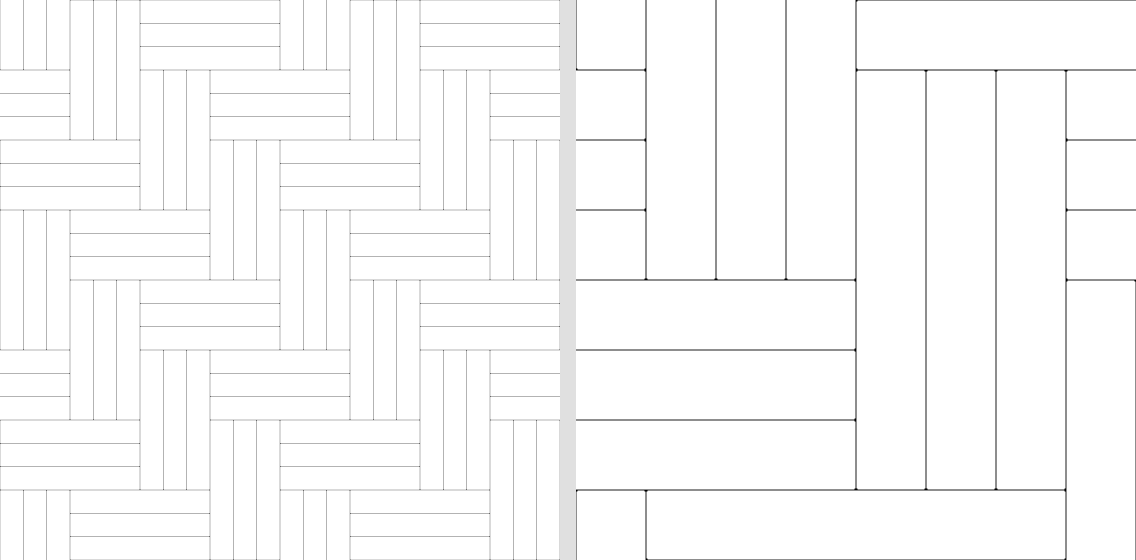
Left, the full canvas; right, a detail of the centre.
A Shadertoy shader for this pattern:

```glsl
#define CELLS 8.0          // square cells per side, a multiple of 4
#define PLANKS 3.0         // planks side by side in a block
#define LINE_WIDTH 0.00053
#define CORNER_DOT 0.0011  // radius of the dark notch at plank corners
#define PAPER vec3(1.0)
#define INK vec3(0.0)

// Distances to the nearest end and side of the plank under uv
vec2 plankEdges(vec2 uv) {
    vec2 p = uv * CELLS;
    vec2 cell = floor(p);
    vec2 local = p - cell;

    // Diagonal phase: 0, 1 = lower, upper half of an upright block;
    // 2, 3 = left, right half of a lying block
    float phase = mod(cell.x + cell.y + 1.0, 4.0);
    if (phase < 1.5) local = local.yx;

    float along = local.x + mod(phase, 2.0);
    float across = fract(local.y * PLANKS);
    return vec2(min(along, 2.0 - along),
                min(across, 1.0 - across) / PLANKS) / CELLS;
}

// Exact share of a pixel covered by a line at distance d
vec2 lineCoverage(vec2 d, float pixel) {
    vec2 upper = min(d + 0.5 * pixel, vec2(0.5 * LINE_WIDTH));
    vec2 lower = max(d - 0.5 * pixel, vec2(-0.5 * LINE_WIDTH));
    return clamp((upper - lower) / pixel, 0.0, 1.0);
}

void mainImage(out vec4 fragColor, in vec2 fragCoord) {
    vec2 uv = fragCoord / iResolution.xy;
    float pixel = 1.0 / iResolution.y;

    vec2 edges = plankEdges(uv);
    vec2 lines = lineCoverage(edges, pixel);
    float dots = clamp(0.5 + (CORNER_DOT - length(edges)) / pixel, 0.0, 1.0);

    float ink = max(max(lines.x, lines.y), dots);
    fragColor = vec4(mix(PAPER, INK, ink), 1.0);
}
```
